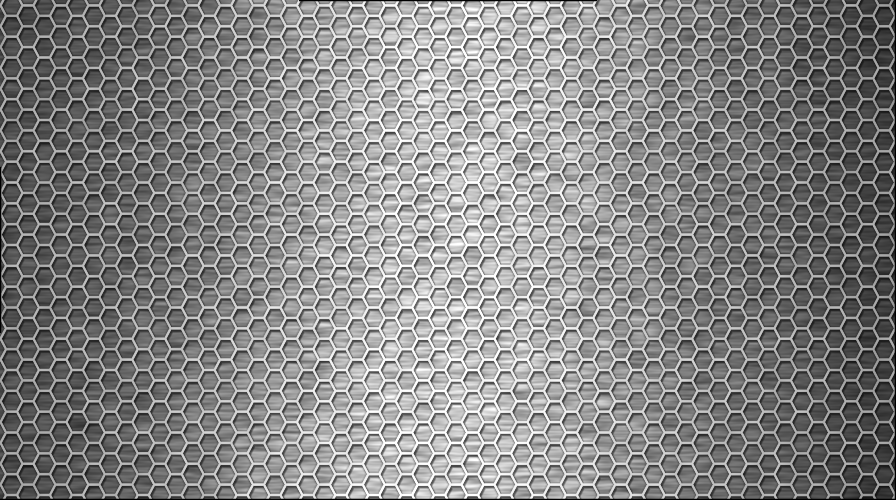
Give the GLSL for this pattern, as a Shadertoy shader.

```glsl
// Brushed steel seen behind a raised mesh of flat-topped hexagons.
// A hexagonal distance field gives the wires and their shadow;
// stretched gradient noise gives the brushing, a broad sheen the lighting.

vec2 randomGradient(vec2 cell) {
    float h = fract(sin(dot(cell, vec2(127.1, 311.7))) * 43758.5);
    return vec2(cos(6.2832 * h), sin(6.2832 * h));
}

float gradientNoise(vec2 p) {
    vec2 i = floor(p), f = fract(p);
    vec2 u = f * f * f * (f * (f * 6.0 - 15.0) + 10.0);
    vec2 e = vec2(1.0, 0.0);
    float low = mix(dot(randomGradient(i), f),
                    dot(randomGradient(i + e.xy), f - e.xy), u.x);
    float high = mix(dot(randomGradient(i + e.yx), f - e.yx),
                     dot(randomGradient(i + e.xx), f - e.xx), u.x);
    return mix(low, high, u.y);
}

// Distance to the nearest hexagon edge; rows are one unit apart.
float wireDistance(vec2 q) {
    vec2 period = vec2(1.73205, 1.0);
    vec2 a = mod(q + 0.5 * period, period) - 0.5 * period;
    vec2 b = mod(q, period) - 0.5 * period;
    vec2 h = abs(dot(a, a) < dot(b, b) ? a : b);
    return 0.5 - max(h.y, dot(h, vec2(0.866025, 0.5)));
}

// Long, thin horizontal scratches, coarse to fine.
float brushing(vec2 p) {
    float sum = 0.0, weight = 0.5;
    vec2 scale = vec2(9.0, 85.0);
    for (int k = 0; k < 3; k++) {
        sum += weight * gradientNoise(p * scale + float(k) * 17.3);
        scale *= vec2(1.6, 1.5);
        weight *= 0.95;
    }
    return sum;
}

// Bright vertical band that fades to both sides, darkest at the far right.
float sheen(vec2 uv) {
    float x = uv.x - 0.505 - 0.03 * (uv.y - 0.5);
    float band = exp(-x * x * 15.0);
    float corner = smoothstep(0.5, 0.95, length((uv - 0.5) * vec2(1.5, 1.0)));
    return band - 0.12 * corner - 0.15 * smoothstep(0.85, 1.0, uv.x);
}

void mainImage(out vec4 fragColor, in vec2 fragCoord) {
    vec2 uv = fragCoord / iResolution.xy;
    vec2 p = fragCoord / iResolution.y;
    float aspect = iResolution.x / iResolution.y;

    // 24 rows fit the height, about 54 columns the width
    vec2 q = (p - vec2(0.509 * aspect, 0.51)) * vec2(26.3, 24.0);
    float pixel = 25.0 / iResolution.y;
    float light = sheen(uv);

    // Brushed plate
    float grey = mix(0.33, 0.78, light);
    grey *= 1.0 + 0.6 * brushing(p);

    // Shadow thrown down and to the right, plus a soft contact shade
    float shadowEdge = wireDistance(q - vec2(0.07, -0.1));
    grey *= 1.0 - 0.48 * (1.0 - smoothstep(0.02, 0.14, shadowEdge));
    float wireEdge = wireDistance(q);
    grey *= 1.0 - 0.2 * (1.0 - smoothstep(0.06, 0.2, wireEdge));

    // Raised wire, brightest along its middle
    float wire = 1.0 - smoothstep(0.064 - 0.5 * pixel, 0.064 + 0.5 * pixel, wireEdge);
    float metal = mix(0.7, 1.0, light) - 0.08 * smoothstep(0.0, 0.07, wireEdge);
    metal += 0.1 * gradientNoise(q * 0.8);
    grey = mix(grey, metal, wire);

    // Thin black rim: full on the right and bottom, middle third elsewhere
    vec2 middle = step(abs(uv - 0.5), vec2(1.0 / 6.0));
    float rim = min(aspect - p.x, p.y);
    rim = min(rim, mix(1.0, 1.0 - p.y, middle.x));
    rim = min(rim, mix(1.0, p.x, middle.y));
    grey *= smoothstep(0.001, 0.004, rim);

    fragColor = vec4(vec3(clamp(grey, 0.0, 1.0)), 1.0);
}
```
